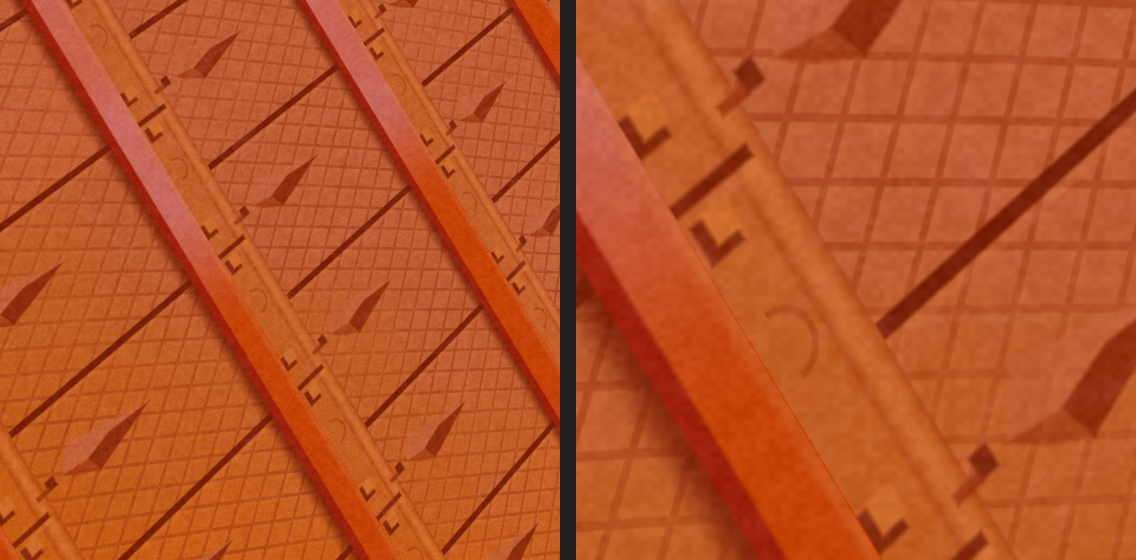
Left, the full canvas; right, a detail of the centre.
Give the GLSL for this texture, as a three.js fragment shader.

```glsl
// Slanted painted rails over embossed roof tiles, seen in perspective.
// Two projective coordinates, across the rails and down the rows, form the cells;
// alternate columns shift by half a row, and each cell is built from boxes and facets.
varying vec2 vUv;

const vec3 ORANGE = vec3(0.78, 0.365, 0.085);
const vec3 CLAY = vec3(0.755, 0.375, 0.215);
const vec3 DARK = vec3(0.46, 0.11, 0.02);
const vec3 RUST = vec3(0.60, 0.19, 0.05);
const vec3 LIGHT = vec3(0.84, 0.47, 0.25);
const vec3 GLARE = vec3(0.79, 0.41, 0.37);
const vec3 RAIL = vec3(0.77, 0.26, 0.03);
const float STRIP_END = 0.147;
const float CELL_ASPECT = 1.75;

float hash(vec2 p) {
  return fract(sin(dot(p, vec2(127.1, 311.7))) * 43758.5453);
}

float noise(vec2 p) {
  vec2 i = floor(p), f = fract(p);
  f = f * f * (3.0 - 2.0 * f);
  return mix(mix(hash(i), hash(i + vec2(1.0, 0.0)), f.x),
             mix(hash(i + vec2(0.0, 1.0)), hash(i + 1.0), f.x), f.y);
}

// Soft masks: inside is positive distance
float fill(float d, float soft) {
  return smoothstep(-soft, soft, d);
}

float box(vec2 p, vec2 center, vec2 halfSize) {
  vec2 d = halfSize - abs(p - center);
  return fill(min(d.x, d.y), 0.009);
}

float side(vec2 p, vec2 a, vec2 b) {
  vec2 d = normalize(b - a);
  return dot(p - a, vec2(-d.y, d.x));
}

float facet(vec2 p, vec2 a, vec2 b, vec2 c, vec2 d) {
  float inside = min(min(side(p, a, b), side(p, b, c)), min(side(p, c, d), side(p, d, a)));
  return fill(inside, 0.009);
}

float crease(float x, float halfWidth) {
  return 1.0 - smoothstep(halfWidth * 0.4, halfWidth, abs(fract(x) - 0.5));
}

// Embossed tile: lattice, groove and a faceted kite
vec3 tile(vec3 col, vec2 p, vec2 lattice, float wear) {
  float a = 6.0 * lattice.y + 8.0 * lattice.x;
  float b = 6.0 * lattice.y - 8.0 * lattice.x;
  float lines = max(crease(a, 0.10), crease(b, 0.10));
  float lit = max(crease(a - 0.15, 0.10), crease(b - 0.15, 0.10));
  col = mix(col, LIGHT, 0.10 * lit);
  col = mix(col, RUST, lines * (0.22 + 0.25 * wear));

  vec2 left = vec2(0.37, 0.38), top = vec2(0.47, 0.25), tip = vec2(0.955, 0.395);
  vec2 bottom = vec2(0.555, 0.51), apex = vec2(0.52, 0.41), ridge = vec2(0.69, 0.37);
  col = mix(col, mix(CLAY, GLARE, 0.3 * wear), 0.75 * facet(p, left, top, tip, apex));
  col = mix(col, RUST, 0.55 * facet(p, left, apex, bottom, vec2(0.45, 0.452)));
  col = mix(col, mix(RUST, DARK, 0.4), 0.9 * facet(p, apex, ridge, tip, bottom));

  float gap = abs(fract(p.y + 0.5) - 0.5);
  float below = abs(fract(p.y + 0.465) - 0.5);
  col = mix(col, LIGHT, 0.25 * (1.0 - smoothstep(0.006, 0.02, below)));
  return mix(col, DARK, 0.95 * (1.0 - smoothstep(0.013, 0.028, gap)));
}

vec3 clip(vec3 col, vec2 p, vec2 center) {
  col = mix(col, DARK, 0.8 * box(p, center + vec2(-0.013, 0.012), vec2(0.045, 0.048)));
  return mix(col, mix(ORANGE, LIGHT, 0.5), box(p, center + vec2(0.012, -0.006), vec2(0.036, 0.04)));
}

// Ridged strip beside each rail, with joint, clips and a faint stamped arc
vec3 strip(vec3 col, vec2 p, float f) {
  col = mix(col, ORANGE, 0.35);
  col = mix(col, RUST, 0.45 * box(vec2(f, 0.0), vec2(0.094, 0.0), vec2(0.003, 1.0)));
  col = mix(col, LIGHT, 0.45 * (1.0 - smoothstep(0.004, 0.018, abs(f - 0.118))));
  col = mix(col, RUST, 0.4 * smoothstep(0.132, STRIP_END, f));
  float ring = abs(length(p - vec2(0.06, 0.88)) - 0.075);
  col = mix(col, RUST, 0.4 * (1.0 - smoothstep(0.003, 0.013, ring)) * step(0.06, p.x));
  col = mix(col, DARK, 0.85 * box(p, vec2(0.08, 0.5), vec2(0.14, 0.016)));
  col = mix(col, LIGHT, 0.4 * box(p, vec2(0.15, 0.535), vec2(0.07, 0.012)));
  col = clip(col, p, vec2(0.055, 0.306));
  return clip(col, p, vec2(0.075, 0.585));
}

void main() {
  // Perspective coordinates, measured from the upper left
  vec2 c = vec2(vUv.x, 1.0 - vUv.y);
  float u = c.x - 0.606 * c.y;
  float column = (u - 0.1107) / (0.5879 - 0.1613 * u);
  float fan = (c.y + 2.215) / (3.539 - c.x);
  float row = (fan - 0.640) / (0.07352 + 0.03704 * fan);
  float id = floor(column), f = column - id;
  float shifted = row + 0.5 * mod(id + 1.0, 2.0);
  vec2 p = vec2(f * CELL_ASPECT, fract(shifted));

  // Paint tone and wear
  float wear = noise(c * 9.0 + 3.0);
  float tone = smoothstep(0.0, 0.95, vUv.y + 0.35 * vUv.x + 0.2 * (wear - 0.5));
  vec3 paint = mix(ORANGE, CLAY, tone);
  paint *= 0.98 + 0.04 * hash(vec2(id, floor(shifted)));

  vec3 tiles = tile(paint, p, vec2(column, row), wear);
  vec3 col = mix(tiles, strip(paint, p, f), fill(STRIP_END - f, 0.003));
  col = mix(col, DARK, 0.85 * box(p, vec2(0.305, 0.375), vec2(0.026, 0.03)));
  col = mix(col, RUST, 0.8 * box(p, vec2(0.245, 0.395), vec2(0.04, 0.014)));
  float scuff = smoothstep(0.62, 0.9, noise(vec2(column * 14.0, row * 24.0)));
  col = mix(col, GLARE, 0.16 * scuff * tone);

  // Rail: cast shadow, dark side and glossy top
  float edge = 1.0 - (0.125 + 0.035 * (id + 1.0));
  col = mix(col, DARK, 0.8 * smoothstep(edge - 0.055, edge, f));
  float gloss = 1.0 - smoothstep(0.55, 0.85, c.y + 0.6 * c.x);
  gloss *= 1.0 - smoothstep(0.84, 0.92, c.x);
  vec3 top = mix(RAIL, GLARE, gloss * (0.72 + 0.35 * wear));
  top = mix(top, LIGHT, 0.35 * smoothstep(0.975, 0.995, f));
  vec3 rail = mix(mix(RUST, vec3(0.62, 0.10, 0.04), 0.7), top, fill(f - edge - 0.03, 0.005));
  col = mix(col, rail, fill(f - edge, 0.003));
  col = mix(col, top, 1.0 - smoothstep(0.0, 0.004, f));

  // Fine grain
  col += 0.045 * (noise(c * 260.0) - 0.5) + 0.03 * (noise(c * 90.0) - 0.5);
  gl_FragColor = vec4(col, 1.0);
}
```
